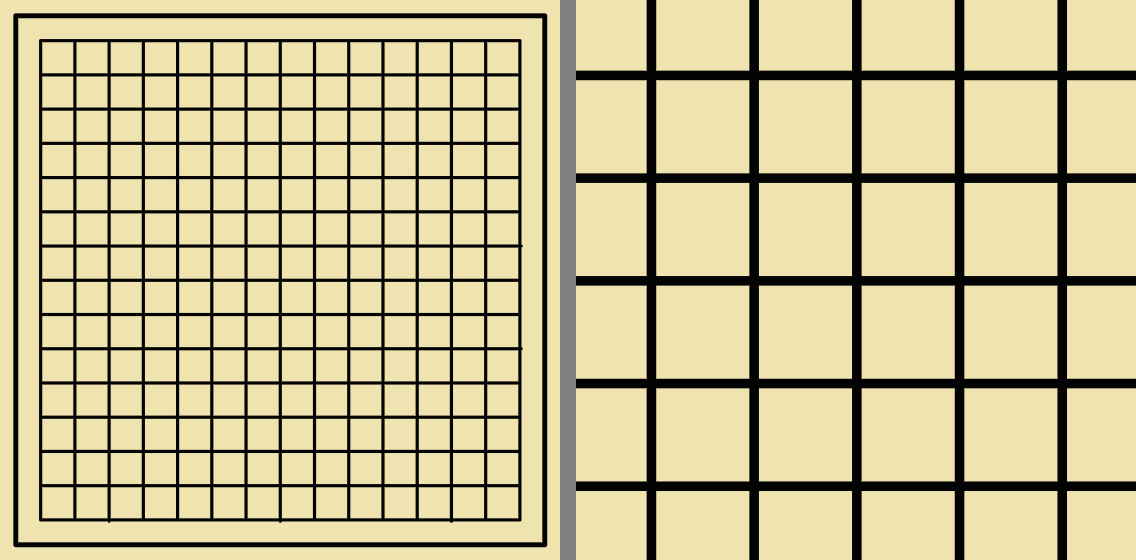
Left, the full canvas; right, a detail of the centre.
Give the GLSL for this pattern, as a WebGL 1 fragment shader.

```glsl
precision highp float;
// A square board of 14 by 14 ruled cells inside a heavier rounded frame.

uniform vec2 u_resolution;

#define CELLS 14.0
#define CELL_SIZE 0.06113
#define CENTER vec2(0.5005, 0.4995)
#define LINE_WIDTH 0.0057
#define FRAME_HALF 0.4723
#define FRAME_WIDTH 0.0088
#define OVERSHOOT 0.0022
#define PAPER vec3(0.937, 0.890, 0.686)
#define INK vec3(0.010, 0.011, 0.010)

// Distance to a stroke along the x axis from start to end, with round caps.
float strokeDistance(vec2 p, float start, float end) {
  float beyond = max(max(start - p.x, p.x - end), 0.0);
  return length(vec2(beyond, p.y)) - 0.5 * LINE_WIDTH;
}

float boxDistance(vec2 p, float halfSize) {
  vec2 q = abs(p) - halfSize;
  return length(max(q, 0.0)) + min(max(q.x, q.y), 0.0);
}

// Nearest ruled line in each direction; a few run slightly past the edge.
float gridDistance(vec2 p) {
  float halfGrid = 0.5 * CELLS * CELL_SIZE;
  vec2 index = clamp(floor((p + halfGrid) / CELL_SIZE + 0.5), 0.0, CELLS);
  vec2 offset = p + halfGrid - index * CELL_SIZE;
  float longColumn = 1.0 - step(0.5, abs(mod(index.x, 5.0) - 2.0));
  float longRow = 1.0 - step(0.5, abs(abs(index.y - 6.5) - 1.5));
  float column = strokeDistance(vec2(p.y, offset.x),
                                -halfGrid - OVERSHOOT * longColumn, halfGrid);
  float row = strokeDistance(vec2(p.x, offset.y),
                             -halfGrid, halfGrid + OVERSHOOT * longRow);
  return min(column, row);
}

void main() {
  float scale = min(u_resolution.x, u_resolution.y);
  vec2 p = (gl_FragCoord.xy - 0.5 * u_resolution) / scale + 0.5 - CENTER;

  // Join the frame and the grid, then smooth over one pixel.
  float frame = abs(boxDistance(p, FRAME_HALF)) - 0.5 * FRAME_WIDTH;
  float d = min(frame, gridDistance(p));
  float coverage = clamp(0.5 - d * scale, 0.0, 1.0);
  gl_FragColor = vec4(mix(PAPER, INK, coverage), 1.0);
}
```
